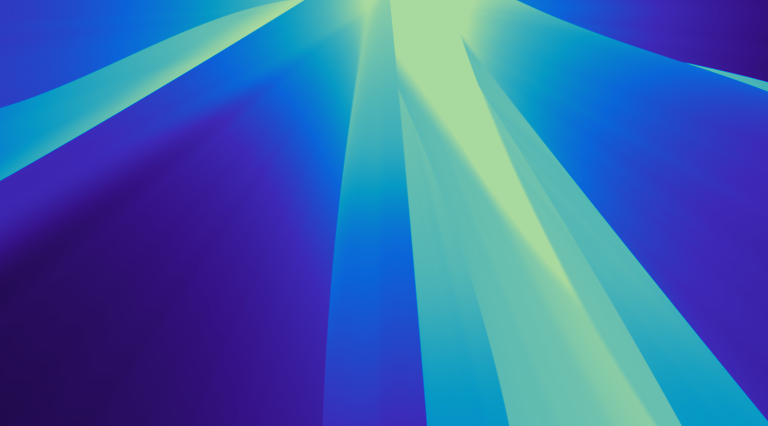
Write a Shadertoy shader that draws this background.

```glsl
const vec3 RAMP[7] = vec3[7](
    vec3(0.13, 0.04, 0.30), vec3(0.21, 0.07, 0.53), vec3(0.24, 0.16, 0.72),
    vec3(0.04, 0.39, 0.85), vec3(0.02, 0.60, 0.77), vec3(0.31, 0.71, 0.71),
    vec3(0.66, 0.85, 0.62));

// Cubic fold lines, constant term first: x from depth
const vec4 SHADE_EDGE  = vec4(0.482, -0.105, 0.043, 0.0);
const vec4 BEAM_LEFT   = vec4(0.508, 0.052, -0.004, 0.0);
const vec4 BEAM_PLEAT  = vec4(0.463, 0.285, -0.085, 0.0);
const vec4 BEAM_CREST  = vec4(0.585, 0.170, 0.100, 0.0);
const vec4 BEAM_FLANK  = vec4(0.550, 0.370, -0.032, 0.0);
const vec4 BEAM_RIGHT  = vec4(0.563, 0.430, 0.012, 0.0);
// Fold lines of the shallow side rays: depth from x
const vec4 BAND_TOP    = vec4(0.2535, -0.517, -1.92, 4.0);
const vec4 BAND_BOTTOM = vec4(0.425, -1.02, -0.13, 0.0);
const vec4 CORNER_EDGE = vec4(0.0, 0.86, -1.3, 2.1);

const float CORNER_START = 0.673;
const float SLIVER_START = 0.885;
const float SLIVER_SLOPE = 0.2;
const float TOP_BLUR = 0.018;
const float STREAK_GAIN = 0.32;
const vec2 SOURCE = vec2(0.5, 0.0);

float cubic(vec4 k, float s) {
    return k.x + s * (k.y + s * (k.z + s * k.w));
}

float edge(float v, float blur) {
    return smoothstep(-blur, blur, v);
}

float hash(float n) {
    return fract(sin(n * 127.1) * 4375.85);
}

float noise(float s) {
    float i = floor(s), f = fract(s);
    return mix(hash(i), hash(i + 1.0), f * f * (3.0 - 2.0 * f));
}

// Fine pleats that fan out from the source
float streaks(float angle) {
    float sum = 0.0, gain = 0.5, freq = 13.0;
    for (int i = 0; i < 3; i++) {
        sum += gain * (noise(angle * freq + 40.0) - 0.5);
        freq *= 2.1;
        gain *= 0.55;
    }
    return sum;
}

vec3 ramp(float tone) {
    vec3 c = RAMP[0];
    for (int i = 1; i < 7; i++)
        c = mix(c, RAMP[i], clamp(tone - float(i - 1), 0.0, 1.0));
    return c;
}

float leftRays(float x, float d, float r, float angle, float pxY) {
    float top = cubic(BAND_TOP, x), bottom = cubic(BAND_BOTTOM, x);
    float sky = 2.35 + 1.5 * x + 17.0 * x * x;
    float band = 3.6 + 8.0 * x - 8.0 * x * x
               + 0.6 * (1.0 - smoothstep(0.0, 0.06, bottom - d));
    float dark = 7.0 * exp(-4.2 * r) - 0.35
               + 1.3 * exp(-angle * angle / 0.18)
               + 2.8 * r * smoothstep(0.92, 1.08, -angle);
    float upper = mix(band, sky, edge(top - d, pxY));
    return mix(max(dark, 0.0), upper, edge(bottom - d, pxY));
}

float shadedFold(float x, float d) {
    float rim = exp(-max(x - cubic(SHADE_EDGE, d), 0.0) / 0.01);
    return 5.6 - 2.6 * d - 0.95 * smoothstep(0.3, 0.6, d)
         + 0.4 * rim * (1.0 - smoothstep(0.5, 0.9, d));
}

float brightBeam(float x, float d, float px) {
    float pleat = cubic(BEAM_PLEAT, d), crest = cubic(BEAM_CREST, d);
    float flank = max(cubic(BEAM_FLANK, d), crest);
    float across = clamp((x - pleat) / (crest - pleat), 0.0, 1.0);
    float glow = smoothstep(0.0, 0.35, across - 1.7 * (d - 0.25) - 0.1);
    float fade = smoothstep(0.6, 1.0, d);
    float tone = 5.6 - 0.9 * d - 0.8 * fade;
    tone = mix(tone, 5.1 + 0.5 * across + 0.9 * glow, edge(x - pleat, px));
    tone = mix(tone, 5.4 - 0.15 * d, edge(x - crest, 0.004 + px));
    return mix(tone, 5.25 - 0.35 * d - 0.9 * fade, edge(x - flank, px));
}

float rightRays(float x, float d, float r, float pxY) {
    float brink = cubic(CORNER_EDGE, x - CORNER_START);
    float tone = 1.3 + 7.5 * exp(-4.6 * r)
               + 0.8 * exp(-max(d - brink, 0.0) / 0.05)
               + 0.3 * exp(-max(x - cubic(BEAM_RIGHT, d), 0.0) / 0.03);
    float above = edge(brink - d, pxY);
    tone = mix(tone, 3.4 - 8.0 * (x - CORNER_START), above);
    float reach = x - SLIVER_START;
    float sliver = above * edge(d - brink + SLIVER_SLOPE * max(reach, 0.0), pxY);
    return mix(tone, 5.3 - 4.0 * reach, sliver * smoothstep(0.0, 0.015, reach));
}

void mainImage(out vec4 fragColor, in vec2 fragCoord) {
    vec2 uv = fragCoord / iResolution.xy;
    vec2 px = 1.0 / iResolution.xy;
    float x = uv.x, d = 1.0 - uv.y;
    vec2 ray = vec2(x, d * iResolution.y / iResolution.x) - SOURCE;
    float r = length(ray), angle = atan(ray.x, ray.y + 0.0001);
    float blur = px.x + TOP_BLUR * exp(-14.0 * d);

    // Layer the folds from left to right
    float tone = leftRays(x, d, r, angle, px.y);
    tone = mix(tone, shadedFold(x, d), edge(x - cubic(SHADE_EDGE, d), blur));
    tone = mix(tone, brightBeam(x, d, px.x), edge(x - cubic(BEAM_LEFT, d), px.x));
    tone = mix(tone, rightRays(x, d, r, px.y), edge(x - cubic(BEAM_RIGHT, d), blur));

    // Streaks fade in away from the source
    tone += STREAK_GAIN * streaks(angle) * smoothstep(0.03, 0.3, r);
    fragColor = vec4(ramp(clamp(tone, 0.0, 6.0)), 1.0);
}
```
